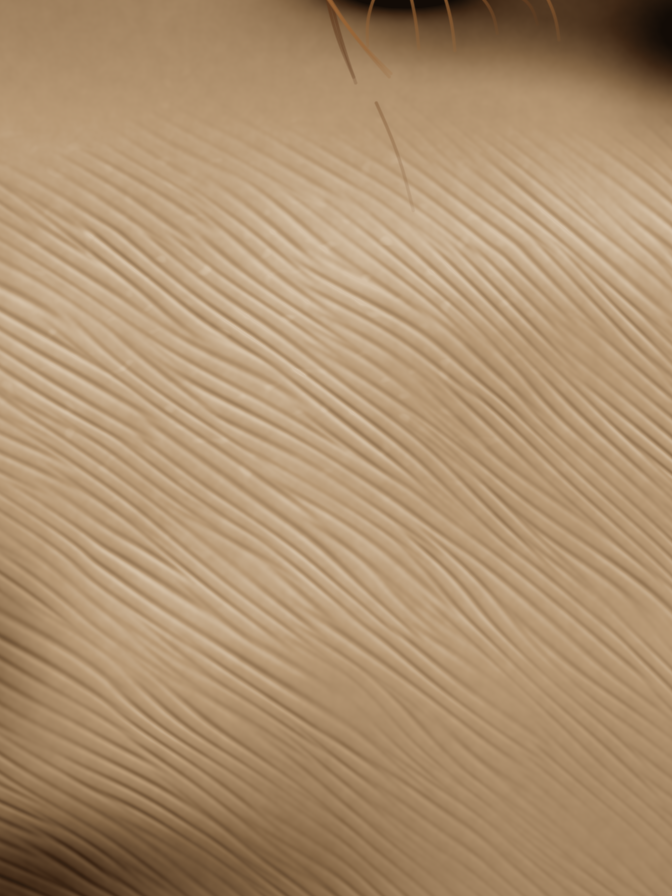
Give the GLSL for this texture, as a Shadertoy shader.

```glsl
// Softly lit tan hide with diagonal wrinkles, a shadowed top edge and a few stray hairs.

vec2 hash2(vec2 p) {
    p = vec2(dot(p, vec2(127.1, 311.7)), dot(p, vec2(269.5, 183.3)));
    return fract(sin(p) * 43758.55);
}

float gradientNoise(vec2 p) {
    vec2 i = floor(p), f = fract(p);
    vec2 w = f * f * f * (f * (f * 6.0 - 15.0) + 10.0);
    vec2 o = vec2(0.0, 1.0);
    float a = dot(hash2(i) * 2.0 - 1.0, f);
    float b = dot(hash2(i + o.yx) * 2.0 - 1.0, f - o.yx);
    float c = dot(hash2(i + o.xy) * 2.0 - 1.0, f - o.xy);
    float d = dot(hash2(i + 1.0) * 2.0 - 1.0, f - 1.0);
    return mix(mix(a, b, w.x), mix(c, d, w.x), w.y);
}

// Soft elliptical spot: 1 at the centre, falling to 0
float spot(vec2 p, vec2 centre, vec2 radius) {
    vec2 q = (p - centre) / radius;
    return exp(-dot(q, q));
}

// Dark furrow with a lit lip beside it; phase counts furrows
float furrow(float phase) {
    float a = phase * 6.2832;
    return 0.072 * exp(2.0 * (cos(a + 1.8) - 1.0)) - 0.125 * exp(2.3 * (cos(a) - 1.0));
}

float wrinkles(vec2 p) {
    // x runs along the folds, y across them; the folds steepen to the right
    vec2 fold = vec2(p.x - 0.6 * p.y, p.y + 0.54 * p.x + 0.13 * p.x * p.x);
    float sway = 0.034 * gradientNoise(p * 2.4 + 3.0);
    float wander = 0.016 * gradientNoise(fold * vec2(3.6, 12.0));
    float across = fold.y + sway + wander;

    // Two fold families at slightly different angles meet and fork
    float first = furrow(across * 33.0);
    float second = furrow((across + 0.11 * fold.x) * 35.0 + 0.4);
    float family = smoothstep(-0.12, 0.12, gradientNoise(fold * vec2(3.0, 8.0) + 17.0));
    float depth = 0.75 + 1.3 * gradientNoise(fold * vec2(4.2, 12.0) + 41.0);

    float region = smoothstep(1.18, 0.94, p.y + 0.14 * gradientNoise(p * 4.0));
    region *= 1.0 - 0.75 * spot(p, vec2(0.92, 0.08), vec2(0.42, 0.24));
    float creases = gradientNoise(vec2(fold.x * 11.0, across * 58.0));
    return region * (mix(first, second, family) * clamp(depth, 0.10, 1.20) + 0.020 * creases);
}

float broadLight(vec2 p) {
    float light = 0.712 + 0.055 * gradientNoise(p * 3.2 + 8.0);
    light += 0.055 * spot(p, vec2(0.20, 0.82), vec2(0.40, 0.24));
    light += 0.080 * spot(p, vec2(0.78, 0.99), vec2(0.34, 0.13));
    light += 0.035 * spot(p, vec2(0.35, 0.42), vec2(0.25, 0.12));
    light -= 0.075 * smoothstep(0.45, 0.0, p.y);
    light -= 0.07 * smoothstep(1.10, 1.34, p.y);

    // Shaded lower left and left edge
    light -= 0.36 * spot(p, vec2(-0.03, 0.02), vec2(0.42, 0.10));
    light -= 0.17 * spot(p, vec2(-0.04, 0.36), vec2(0.10, 0.16));

    // Shadow under the top edge, with a deep fold at the right
    float edge = p.y - 1.30 + 0.12 * p.x + 0.02 * gradientNoise(p * 6.0);
    light -= 0.34 * smoothstep(-0.02, 0.11, edge) * smoothstep(0.25, 0.75, p.x);
    light -= 0.28 * spot(p, vec2(1.02, 1.27), vec2(0.10, 0.11));
    light -= 0.65 * spot(p, vec2(0.59, 1.345), vec2(0.10, 0.028));
    return light;
}

// Tapered coverage of a slightly bowed hair from root to tip
float hair(vec2 p, vec2 root, vec2 tip, float bow) {
    vec2 span = tip - root;
    float t = clamp(dot(p - root, span) / dot(span, span), 0.0, 1.0);
    vec2 side = normalize(vec2(-span.y, span.x));
    float d = length(p - root - span * t - side * bow * sin(3.1416 * t));
    return smoothstep(0.0040, 0.0008, d) * (1.0 - 0.75 * t);
}

vec3 hideColour(float tone) {
    vec3 umber = vec3(0.24, 0.15, 0.08);
    vec3 brown = vec3(0.52, 0.40, 0.27);
    vec3 sand = vec3(0.72, 0.60, 0.46);
    vec3 cream = vec3(0.83, 0.75, 0.65);
    vec3 c = mix(umber * clamp(tone / 0.24, 0.3, 1.0), brown, clamp((tone - 0.24) / 0.28, 0.0, 1.0));
    c = mix(c, sand, clamp((tone - 0.52) / 0.20, 0.0, 1.0));
    return mix(c, cream, clamp((tone - 0.72) / 0.11, 0.0, 1.0));
}

void mainImage(out vec4 fragColor, in vec2 fragCoord) {
    vec2 p = fragCoord / iResolution.x;
    p.y *= 1.3333 * iResolution.x / iResolution.y;

    // Skin: broad light, wrinkles and a faint mottled sheen
    float tone = broadLight(p) + wrinkles(p);
    tone += 0.018 * gradientNoise(p * 40.0) + 0.010 * gradientNoise(p * 110.0);
    float sheen = smoothstep(0.22, 0.5, gradientNoise(p * vec2(34.0, 48.0) + 5.0));
    tone += 0.04 * sheen * spot(p, vec2(0.35, 0.85), vec2(0.5, 0.3));
    vec3 colour = hideColour(tone);

    // Hairs: a long tuft in the middle, short ones to the right
    for (int i = 0; i < 10; i++) {
        vec2 r = hash2(vec2(float(i), 7.0));
        bool isLong = i < 4;
        vec2 root = vec2(isLong ? 0.47 + 0.05 * r.x : 0.56 + 0.05 * float(i - 4), 1.345);
        vec2 reach = isLong ? vec2(0.03 + 0.08 * r.y, -0.10 - 0.09 * r.x)
                            : vec2(0.07 * (r.x - 0.4), -0.03 - 0.06 * r.y);
        vec3 rust = mix(vec3(0.32, 0.18, 0.09), vec3(0.66, 0.43, 0.22), r.y);
        colour = mix(colour, rust, 0.85 * hair(p, root, root + reach, 0.02 * (r.x - 0.5)));
    }
    float strand = hair(p, vec2(0.56, 1.18), vec2(0.615, 1.02), 0.005);
    colour = mix(colour, vec3(0.50, 0.34, 0.20), 0.5 * strand);

    fragColor = vec4(colour, 1.0);
}
```
